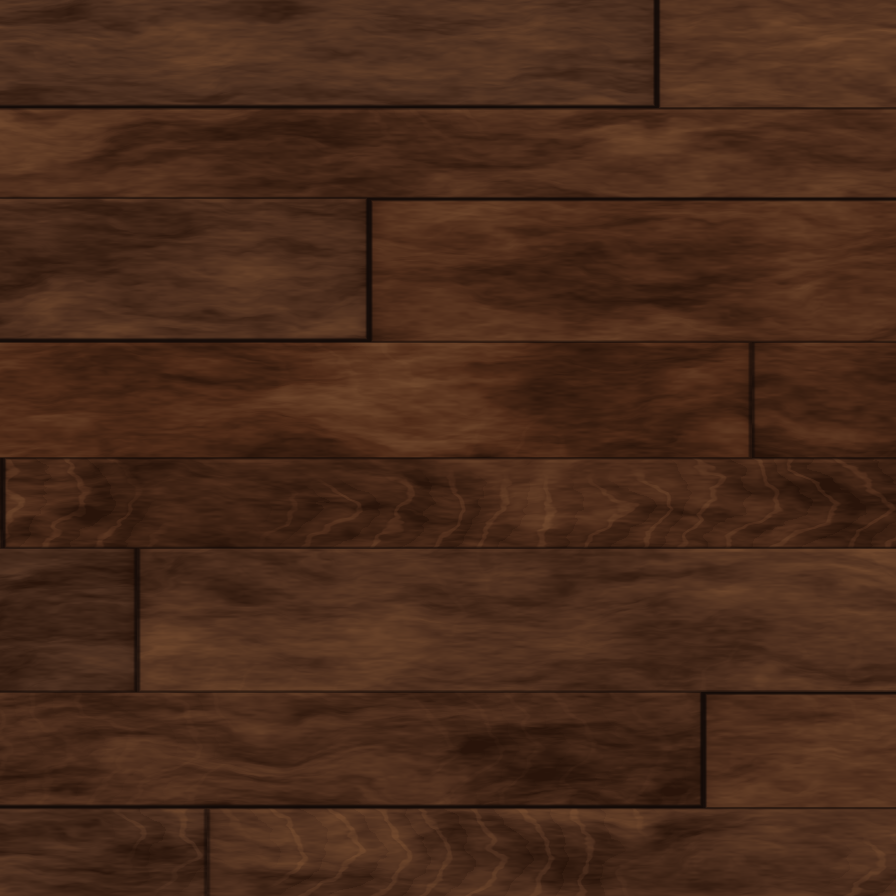
Give the GLSL for this texture, as a three.js fragment shader.

```glsl
varying vec2 vUv;

const vec3 SHADOW = vec3(0.16, 0.08, 0.04);
const vec3 UMBER = vec3(0.30, 0.19, 0.13);
const vec3 RUSSET = vec3(0.31, 0.165, 0.09);
const vec3 HONEY = vec3(0.43, 0.275, 0.17);
const vec3 GAP = vec3(0.065, 0.035, 0.025);

// Heights of the three board widths, accumulated down one cycle
const vec3 ROW_ENDS = vec3(0.130, 0.230, 0.3905);
const float CYCLE_OFFSET = 0.0091;

float hash(vec2 p) {
  vec3 q = fract(p.xyx * 0.1031);
  q += dot(q, q.yzx + 33.33);
  return fract((q.x + q.y) * q.z);
}

float noise(vec2 p) {
  vec2 i = floor(p);
  vec2 f = fract(p);
  f = f * f * (3.0 - 2.0 * f);
  float a = mix(hash(i), hash(i + vec2(1.0, 0.0)), f.x);
  float b = mix(hash(i + vec2(0.0, 1.0)), hash(i + 1.0), f.x);
  return mix(a, b, f.y);
}

float fbm(vec2 p) {
  float sum = 0.0;
  float amp = 0.516;
  for (int i = 0; i < 5; i++) {
    sum += amp * noise(p);
    p = p * 2.03 + 17.3;
    amp *= 0.5;
  }
  return sum;
}

// Value belonging to one of eight rows
float pick(vec4 upper, vec4 lower, float row) {
  vec4 slot = vec4(0.0, 1.0, 2.0, 3.0);
  vec4 a = 1.0 - step(0.5, abs(slot - row));
  vec4 b = 1.0 - step(0.5, abs(slot + 4.0 - row));
  return dot(upper, a) + dot(lower, b);
}

float seam(float d, float width) {
  return 1.0 - smoothstep(width * 0.3, width, abs(d));
}

// Lengthwise streaks, stain patches and fine fibres
float grain(vec2 p, vec2 seed) {
  float warp = fbm(p * vec2(6.0, 17.0) + seed);
  float patches = fbm(p * vec2(5.0, 15.0) + seed.yx + 1.8 * warp);
  float streaks = fbm(vec2(p.x * 13.0, p.y * 85.0 + 6.0 * warp) + seed);
  float fibres = noise(p * vec2(75.0, 390.0) + seed);
  return 0.95 * (patches - 0.5) + 0.65 * (streaks - 0.5) + 0.16 * (fibres - 0.5);
}

// Pointed growth rings crossing a board
float rings(vec2 p, float middle, vec2 seed) {
  float dy = p.y - middle;
  float bend = sqrt(dy * dy + 0.0001);
  float wobble = 0.10 * fbm(p * vec2(9.0, 20.0) + seed);
  float phase = fract((p.x + 0.75 * bend + wobble) * 17.0);
  float line = seam(phase - 0.5, 0.09);
  float shade = 0.5 - abs(phase - 0.3);
  float mask = smoothstep(0.35, 0.65, noise(p * vec2(5.0, 9.0) + seed));
  return mask * (0.22 * line + 0.25 * (shade - 0.25));
}

vec3 stain(float tone, float warmth) {
  vec3 body = mix(UMBER, RUSSET, warmth);
  vec3 low = mix(SHADOW, body, clamp(tone * 2.0, 0.0, 1.0));
  return mix(low, HONEY, clamp(tone * 2.0 - 1.0, 0.0, 1.0));
}

void main() {
  vec2 p = vec2(vUv.x, 1.0 - vUv.y);

  // Row and its edges
  float cycle = (p.y + CYCLE_OFFSET) / ROW_ENDS.z;
  float y = fract(cycle) * ROW_ENDS.z;
  float second = step(ROW_ENDS.x, y);
  float third = step(ROW_ENDS.y, y);
  float row = floor(cycle) * 3.0 + second + third;
  float top = mix(second * ROW_ENDS.x, ROW_ENDS.y, third);
  float bottom = mix(mix(ROW_ENDS.x, ROW_ENDS.y, second), ROW_ENDS.z, third);

  // Board left or right of the butt joint
  float joint = pick(vec4(0.733, 1.4, 0.412, 0.839), vec4(0.003, 0.153, 0.785, 0.231), row);
  float side = step(joint, p.x);
  vec2 seed = vec2(row * 13.7 + side * 41.0, row * 29.3 + side * 7.0);

  // Stain of each board
  float toneLeft = pick(vec4(0.44, 0.46, 0.47, 0.46), vec4(0.40, 0.30, 0.34, 0.48), row);
  float toneRight = pick(vec4(0.62, 0.46, 0.52, 0.32), vec4(0.39, 0.61, 0.65, 0.52), row);
  float warmLeft = pick(vec4(0.1, 0.5, 0.3, 0.9), vec4(0.5, 0.1, 0.4, 0.2), row);
  float warmRight = pick(vec4(0.3, 0.5, 0.7, 0.8), vec4(0.6, 0.3, 0.5, 0.3), row);
  float figure = pick(vec4(0.0, 0.35, 0.1, 0.3), vec4(1.0, 0.2, 0.3, 1.0), row);
  float tone = mix(toneLeft, toneRight, side) + grain(p, seed);
  tone += figure * rings(vec2(p.x, y), 0.5 * (top + bottom), seed);

  // Worn, paler upper lip and shaded joint
  float across = p.x - joint;
  float wear = noise(vec2(p.x * 40.0, row * 5.0));
  tone += 0.18 * wear * seam(y - top - 0.003, 0.003);
  tone -= 0.22 * exp(-abs(across) / 0.010);
  vec3 color = stain(tone, mix(warmLeft, warmRight, side));

  // Fine gaps everywhere, deep ones where boards differ in height
  float uneven = pick(vec4(1.0, 0.0, 1.0, 0.0), vec4(0.0, 0.0, 1.0, 0.0), row);
  float fine = 0.55 * max(seam(y - top, 0.002), seam(bottom - y, 0.002));
  float deep = uneven * mix(seam(bottom - y, 0.0055), seam(y - top, 0.005), side);
  float butt = pick(vec4(0.9, 0.0, 0.9, 0.6), vec4(0.8, 0.7, 0.9, 0.5), row) * seam(across, 0.005);
  color = mix(color, GAP, max(max(fine, 0.92 * deep), butt));

  gl_FragColor = vec4(color, 1.0);
}
```
